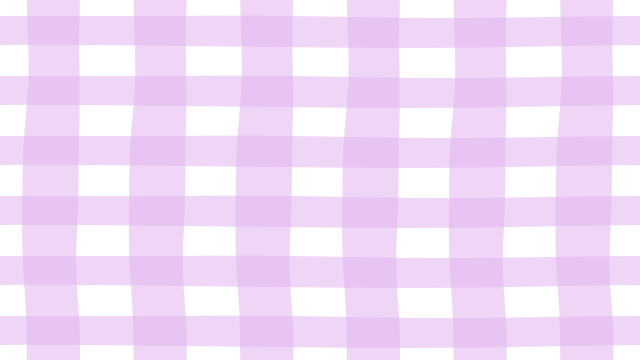
A WebGL 1 fragment shader for this pattern:

```glsl
precision highp float;
// Hand-cut gingham: translucent lilac bands woven over white, 6 by 6 cells.
// Each band lies between two wavering edges, each a sum of three sines whose
// periods divide the canvas, so the cloth tiles in both directions.

uniform vec2 u_resolution;

const float TAU = 6.2831853;
const vec2 REPEATS = vec2(6.0, 6.0);
const vec2 CELL = vec2(128.0, 72.0);   // cell size in cloth units

const vec3 WHITE = vec3(1.0);
const vec3 SINGLE = vec3(0.937, 0.841, 0.967);
const vec3 CROSSING = vec3(0.910, 0.770, 0.950);

// Mean edge positions inside a cell, in cloth units
const float LEFT = 30.2;
const float RIGHT = 94.34;
const float UPPER = 19.9;
const float LOWER = 55.7;

// Edge waver: cosine and sine amplitudes of harmonics 1 to 3
const vec3 LEFT_COS = vec3(2.97, -0.50, -0.35);
const vec3 LEFT_SIN = vec3(2.27, 0.0, -0.48);
const vec3 RIGHT_COS = vec3(0.77, 0.74, 0.08);
const vec3 RIGHT_SIN = vec3(1.43, -0.50, -0.67);
const vec3 UPPER_COS = vec3(-0.24, -0.41, 0.0);
const vec3 UPPER_SIN = vec3(-1.16, 0.39, 0.0);
const vec3 LOWER_COS = vec3(-1.48, -0.24, 0.0);
const vec3 LOWER_SIN = vec3(-1.03, 0.04, 0.0);

// Periodic offset along an edge, t running 0 to 1 across the canvas
float waver(float t, vec3 cosAmp, vec3 sinAmp) {
  vec3 phase = TAU * t * vec3(1.0, 2.0, 3.0);
  return dot(cosAmp, cos(phase)) + dot(sinAmp, sin(phase));
}

// Smoothed coverage of the span between two edges
float band(float x, float start, float end, float soft) {
  float inside = min(x - start, end - x);
  return clamp(inside / soft + 0.5, 0.0, 1.0);
}

void main() {
  // Cloth coordinates, measured down from the top left
  vec2 uv = gl_FragCoord.xy / u_resolution;
  uv.y = 1.0 - uv.y;
  vec2 local = fract(uv * REPEATS) * CELL;
  vec2 soft = CELL * REPEATS / u_resolution;

  // Upright and level bands
  float upright = band(local.x,
    LEFT + waver(uv.y, LEFT_COS, LEFT_SIN),
    RIGHT + waver(uv.y, RIGHT_COS, RIGHT_SIN), soft.x);
  float level = band(local.y,
    UPPER + waver(uv.x, UPPER_COS, UPPER_SIN),
    LOWER + waver(uv.x, LOWER_COS, LOWER_SIN), soft.y);

  // Overlapping bands deepen the colour
  vec3 color = mix(mix(WHITE, SINGLE, upright),
                   mix(SINGLE, CROSSING, upright), level);
  gl_FragColor = vec4(color, 1.0);
}
```
